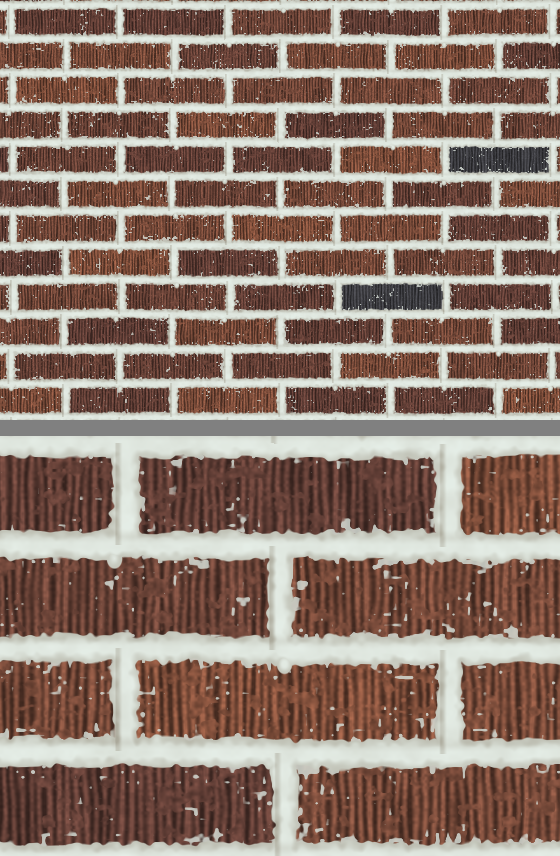
Top, the full canvas; bottom, a detail of the centre.
Write a WebGL 2 fragment shader that draws this texture.

```glsl
#version 300 es
precision highp float;

uniform vec2 u_resolution;
out vec4 outColor;

// Lengths are fractions of the canvas height.
const vec2 PITCH = vec2(0.2575, 0.0819);
const vec2 BRICK_HALF = vec2(0.1195, 0.0303);
const vec2 FIRST_JOINT = vec2(0.0285, 0.0112);
const float RIB_PITCH = 0.0073;

const vec3 MORTAR_LIGHT = vec3(0.88, 0.91, 0.88);
const vec3 MORTAR_SHADE = vec3(0.72, 0.72, 0.67);
const vec3 CLAY_PURPLE = vec3(0.43, 0.275, 0.24);
const vec3 CLAY_ORANGE = vec3(0.57, 0.35, 0.26);
const vec3 CLAY_CHARCOAL = vec3(0.28, 0.28, 0.30);

float hash(vec2 p) {
  vec3 q = fract(p.xyx * vec3(0.1031, 0.1030, 0.0973));
  q += dot(q, q.yzx + 33.33);
  return fract((q.x + q.y) * q.z);
}

float noise(vec2 p) {
  vec2 i = floor(p), f = fract(p);
  f = f * f * (3.0 - 2.0 * f);
  float a = mix(hash(i), hash(i + vec2(1, 0)), f.x);
  float b = mix(hash(i + vec2(0, 1)), hash(i + vec2(1, 1)), f.x);
  return mix(a, b, f.y);
}

float fbm(vec2 p) {
  float sum = 0.0, weight = 0.5;
  for (int i = 0; i < 3; i++) {
    sum += weight * noise(p);
    p = p * 2.03 + 17.0;
    weight *= 0.5;
  }
  return sum / 0.875;
}

float boxDistance(vec2 p, vec2 halfSize) {
  vec2 d = abs(p) - halfSize;
  return length(max(d, 0.0)) + min(max(d.x, d.y), 0.0);
}

// Brick outline with chipped edges and an occasional notch in the top.
float brickDistance(vec2 q, vec2 p, vec2 id) {
  vec2 size = BRICK_HALF - vec2(0.003, 0.001) * hash(id + 41.0);
  float d = boxDistance(q, size);
  d += (noise(p * 190.0) - 0.5) * 0.0045 + (noise(p * 45.0) - 0.5) * 0.003;
  float radius = 0.008 * step(0.4, hash(id + 73.0));
  vec2 notch = q + vec2(0.01 * (hash(id + 5.0) - 0.5), size.y);
  return max(d, radius - length(notch * vec2(1.3, 1.0)));
}

// Lit ribs and dark grooves, partly covered by flat smears of clay.
vec3 clayColor(vec2 q, vec2 p, vec2 id) {
  vec3 base = mix(CLAY_PURPLE, CLAY_ORANGE, pow(hash(id + 11.0), 1.6));
  bool charcoal = id == vec2(4, 4) || id == vec2(3, 8);
  if (charcoal) base = CLAY_CHARCOAL;
  float phase = q.x / RIB_PITCH + 0.45 * noise(vec2(p.x * 90.0, p.y * 35.0)) + hash(id);
  float rib = 0.5 + 0.5 * cos(6.2832 * phase);
  float streak = noise(vec2(p.x * 260.0, p.y * 22.0));
  float relief = clamp(rib * 0.8 + (streak - 0.5) * 0.7 + 0.12, 0.0, 1.0);
  float smear = smoothstep(0.58, 0.70, fbm(p * vec2(85.0, 105.0) + id));
  relief = mix(relief, 0.4 + 0.6 * noise(p * 230.0), smear * (charcoal ? 0.3 : 0.85));
  float grain = 0.9 + 0.2 * noise(p * 400.0);
  return base * mix(0.50, 1.10, relief) * grain;
}

// Bright ridge in each joint, shaded where it sinks beside the bricks.
vec3 mortarColor(float d, vec2 q, vec2 p) {
  float ridge = smoothstep(0.0, 0.0075, d + 0.003 * (noise(p * 130.0) - 0.5));
  float shadow = smoothstep(0.0, 0.009, q.y - BRICK_HALF.y + 0.004)
               * (1.0 - smoothstep(0.003, 0.010, q.y - BRICK_HALF.y));
  float side = smoothstep(0.0, 0.002, q.x - BRICK_HALF.x)
             * (1.0 - smoothstep(0.003, 0.007, q.x - BRICK_HALF.x));
  float light = 0.35 + 0.65 * ridge - 0.3 * shadow - 0.6 * side;
  light += 0.35 * (fbm(p * 70.0) - 0.5);
  return mix(MORTAR_SHADE, MORTAR_LIGHT, clamp(light, -0.3, 1.1));
}

void main() {
  float pixel = 1.0 / u_resolution.y;
  vec2 p = gl_FragCoord.xy * pixel;
  p.y = 1.0 - p.y;

  // Running bond with slightly uneven courses.
  vec2 wall = p - FIRST_JOINT;
  wall.y += 0.004 * (noise(p * vec2(4.0, 9.0)) - 0.5);
  float row = floor(wall.y / PITCH.y);
  wall.x -= 0.49 * PITCH.x * mod(row, 2.0);
  wall.x -= 0.009 * (hash(vec2(row, 3.0)) - 0.5);
  vec2 id = vec2(floor(wall.x / PITCH.x), row);
  vec2 q = wall - (id + 0.5) * PITCH;

  float d = brickDistance(q, p, id);
  vec3 mortar = mortarColor(d, q, p);
  vec3 clay = clayColor(q, p, id);

  // Mortar flecks gather near the edges of some bricks.
  float spread = mix(0.08, 0.30, hash(id + 29.0));
  float fleck = noise(p * 240.0) * 0.7 + noise(p * 60.0) * 0.3;
  fleck = smoothstep(0.80, 0.90, fleck + spread * exp(min(d, 0.0) * 160.0));
  clay = mix(clay, MORTAR_LIGHT * 0.94, fleck * 0.85);

  float cover = 1.0 - smoothstep(-pixel, pixel, d);
  outColor = vec4(mix(mortar, clay, cover), 1.0);
}
```
